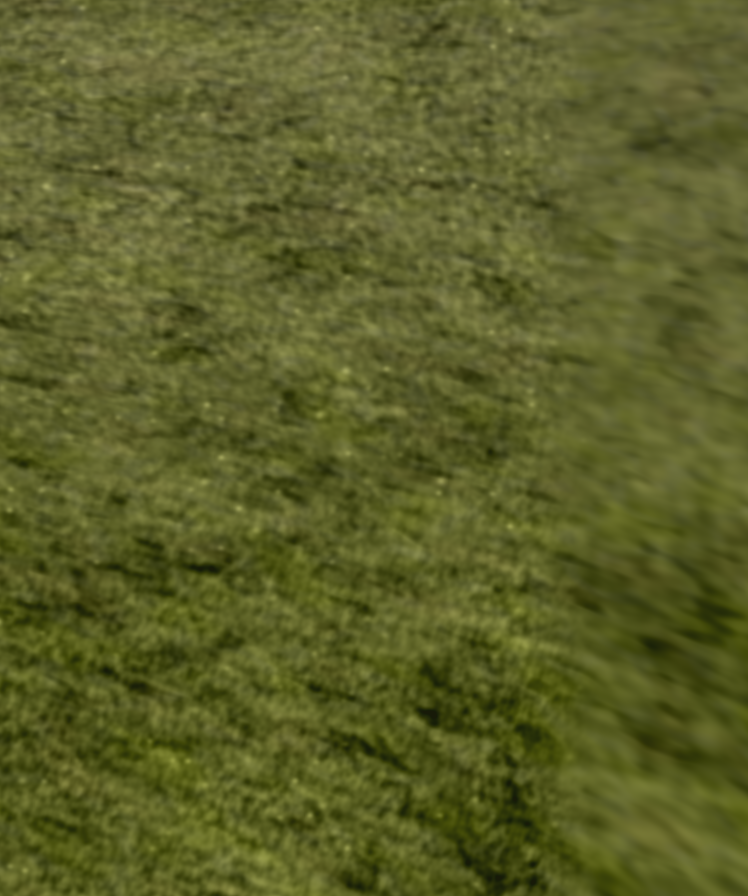
Give the GLSL for this texture, as a WebGL 2 fragment shader.

```glsl
#version 300 es
precision highp float;
// Rough sunlit meadow turf receding into the distance, softly focused at the right.

uniform vec2 u_resolution;
out vec4 outColor;

const vec3 NEAR_GRASS = vec3(0.318, 0.344, 0.096);
const vec3 FAR_GRASS = vec3(0.395, 0.404, 0.206);
const vec3 LIGHT_STEP = vec3(1.0, 0.97, 0.74);   // colour change per unit of tone
const vec3 LUSH_TINT = vec3(-0.004, 0.003, -0.045);
const vec3 DRY_TINT = vec3(0.016, 0.001, 0.006);
const vec2 CLUMP_FREQ = vec2(12.5, 33.0);
const vec2 TUFT_FREQ = vec2(36.0, 54.0);
const vec2 PATCH_FREQ = vec2(4.0, 9.0);
const vec2 BLADE_FREQ = vec2(84.0, 74.0);
const vec2 FAR_GRAIN_FREQ = vec2(80.0, 102.0);
const float BLADE_LEAN = 0.3;
const float GROUND_SLOPE = 0.36;
const float GRAIN_GAIN = 0.172;
const float TUFT_GAIN = 0.100;
const float CLUMP_GAIN = 0.130;
const float PATCH_GAIN = 0.115;
const float SHADOW_DEPTH = 0.160;
const float GLINT_GAIN = 0.18;
const float BASE_TONE = 0.010;
const float SOFT_EDGE = 0.63;

uint mixBits(uint n) {
  n = (n ^ (n >> 16)) * 0x7feb352du;
  n = (n ^ (n >> 15)) * 0x846ca68bu;
  return n ^ (n >> 16);
}

float hash(vec2 cell, uint seed) {
  ivec2 c = ivec2(cell);
  uint n = mixBits(uint(c.x) + mixBits(uint(c.y) + mixBits(seed)));
  return float(n >> 8) / 16777216.0;
}

float cornerSlope(vec2 cell, vec2 offset, uint seed) {
  float angle = 6.28318 * hash(cell, seed);
  return dot(vec2(cos(angle), sin(angle)), offset);
}

// Gradient noise, roughly -0.7 to 0.7
float noise(vec2 p, uint seed) {
  vec2 i = floor(p), f = p - i;
  vec2 w = f * f * f * (f * (f * 6.0 - 15.0) + 10.0);
  vec2 e = vec2(1.0, 0.0);
  float low = mix(cornerSlope(i, f, seed), cornerSlope(i + e, f - e, seed), w.x);
  float high = mix(cornerSlope(i + e.yx, f - e.yx, seed), cornerSlope(i + 1.0, f - 1.0, seed), w.x);
  return mix(low, high, w.y);
}

float fbm(vec2 p, uint seed) {
  float sum = 0.0, gain = 1.0;
  for (uint k = 0u; k < 2u; k++) {
    sum += gain * noise(p, seed + k);
    p = mat2(1.9, 0.25, -0.25, 1.9) * p + 7.3;
    gain *= 0.55;
  }
  return sum;
}

// Small pale flecks, one per chosen cell
float glints(vec2 p, uint seed) {
  vec2 cell = floor(p);
  vec2 centre = 0.3 + 0.4 * vec2(hash(cell, seed), hash(cell, seed + 1u));
  vec2 d = (p - cell - centre) * vec2(5.0, 6.0);
  float chosen = smoothstep(0.91, 1.0, hash(cell, seed + 2u));
  return chosen * exp(-dot(d, d));
}

void main() {
  vec2 uv = gl_FragCoord.xy / u_resolution.y;
  float far = smoothstep(0.1, 0.95, uv.y);
  float soft = smoothstep(SOFT_EDGE - 0.05, SOFT_EDGE + 0.05, uv.x);
  float calm = mix(1.0, 0.66, far) * mix(1.0, 0.75, soft);

  // Sloping ground with rows that crowd together in the distance
  float row = uv.y + GROUND_SLOPE * (1.0 - uv.y) * uv.x;
  vec2 ground = vec2((uv.x - 0.42) * (1.0 + 0.45 * uv.y), row + 0.5 * row * row);
  vec2 bend = vec2(noise(ground * 18.0, 11u), noise(ground * 18.0, 12u));
  ground += bend * vec2(0.010, 0.004);

  // Broad patches, clumps, tufts and the soft shadows between them
  float patches = fbm(ground * PATCH_FREQ, 21u);
  float clumps = fbm(ground * CLUMP_FREQ, 31u);
  float tufts = noise(ground * TUFT_FREQ, 35u);
  float hollows = fbm(ground * CLUMP_FREQ * vec2(0.9, 1.0) + 5.7, 41u);
  float shadow = smoothstep(0.08, 0.8, hollows - 0.35 * patches - 0.2 * tufts);

  // Leaning blades close by, flat grain far off, stretched grain in the soft band
  vec2 leaning = vec2(uv.x - BLADE_LEAN * uv.y, uv.y + 0.2 * uv.x);
  float blades = noise(leaning * BLADE_FREQ, 51u) + 0.4 * noise(leaning * BLADE_FREQ * 1.6, 52u);
  vec2 flatPos = vec2(uv.x, row);
  float farGrain = noise(flatPos * FAR_GRAIN_FREQ, 53u) + 0.4 * noise(flatPos * FAR_GRAIN_FREQ * 1.5, 54u);
  float softGrain = 0.4 * noise(flatPos * vec2(34.0, 72.0), 55u);
  float grain = mix(blades, farGrain, smoothstep(0.2, 0.75, uv.y));
  grain = mix(grain, softGrain, soft);
  grain *= 0.95 + 0.6 * fbm(ground * vec2(9.0, 16.0), 61u);

  float tone = BASE_TONE + GRAIN_GAIN * mix(1.05, 0.78, far) * grain;
  tone += calm * (CLUMP_GAIN * clumps + TUFT_GAIN * tufts - SHADOW_DEPTH * shadow);
  tone += PATCH_GAIN * mix(1.0, 0.75, far) * patches;
  tone += GLINT_GAIN * (1.0 - soft) * (glints(uv * 50.0, 71u) + glints(uv * 39.0 + 0.5, 81u));
  tone -= 0.045 * smoothstep(0.55, 0.85, uv.x) * smoothstep(0.65, 1.0, uv.y);

  // Lush and dry growth shift the hue
  float growth = fbm(ground * vec2(7.0, 15.0) + 3.1, 91u);
  vec3 color = mix(NEAR_GRASS, FAR_GRASS, far) + LIGHT_STEP * tone;
  color += LUSH_TINT * (smoothstep(0.0, 0.55, growth) - 0.25) * mix(1.0, 0.6, far);
  color += DRY_TINT * smoothstep(0.1, 0.6, -growth);
  color.b += 0.03 * smoothstep(0.0, 0.5, noise(ground * vec2(26.0, 44.0), 97u));
  outColor = vec4(clamp(color, vec3(0.09, 0.10, 0.03), vec3(0.72, 0.72, 0.56)), 1.0);
}
```
